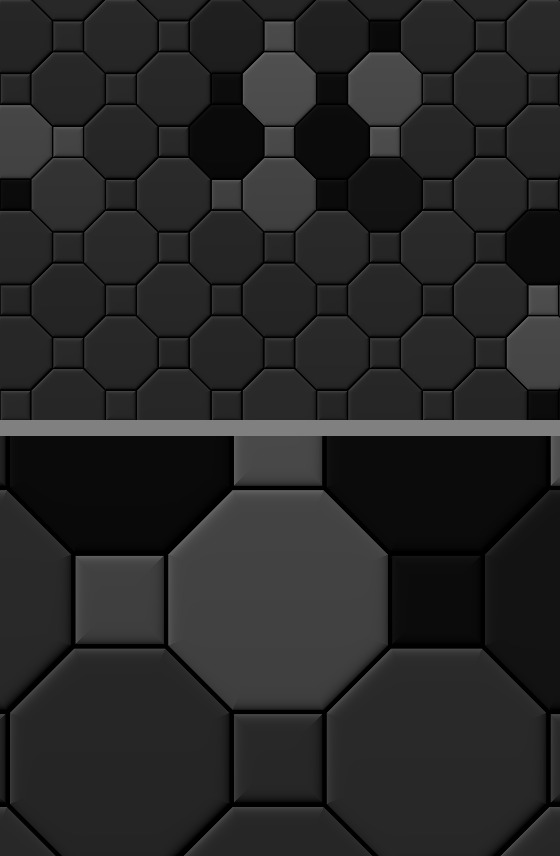
Top: the whole. Bottom: its middle third, enlarged.
A Shadertoy shader for this pattern:

```glsl
// Charcoal pavement of regular octagons with small squares between them.
// Each pixel finds its tile on a checkered lattice, then gets a bevel from
// the tile's distance function; soft patches of the floor vary in tone.

#define CELL 0.1257                 // octagon-to-square step, in canvas heights
#define ORIGIN vec2(-0.0015, 0.0365) // lattice origin from the canvas centre
#define OCTAGON 0.7071              // octagon apothem, in cells
#define SQUARE 0.2929               // square half side, in cells
#define GAP 0.014                   // half width of the black joint
#define BEVEL 0.027                 // falloff of the edge shading
#define BASE_TONE 0.152
#define PATCH_CONTRAST 0.14
#define JITTER 0.018
#define LIGHT vec2(-0.55, 0.83)

const float PI = 3.14159;

float hash(vec2 p) {
    vec3 q = fract(p.xyx * vec3(0.1031, 0.1030, 0.0973));
    q += dot(q, q.yzx + 33.33);
    return fract((q.x + q.y) * q.z);
}

// Centre of the tile under p; z is 1 for a square, 0 for an octagon
vec3 findTile(vec2 p) {
    vec2 n = floor(p + 0.5);
    vec2 a = abs(p - n);
    if (mod(n.x + n.y, 2.0) > 0.5 && max(a.x, a.y) < SQUARE) return vec3(n, 1.0);
    vec2 k = floor(0.5 * vec2(p.x + p.y, p.x - p.y) + 0.5);
    return vec3(k.x + k.y, k.x - k.y, 0.0);
}

// Depth inside the tile (x) and outward normal of its nearest edge (yz)
vec3 tileEdge(vec2 q, bool isSquare) {
    vec2 a = abs(q);
    vec2 s = vec2(q.x < 0.0 ? -1.0 : 1.0, q.y < 0.0 ? -1.0 : 1.0);
    float straight = max(a.x, a.y);
    float slanted = (a.x + a.y) * 0.7071;
    vec2 normal = a.x > a.y ? vec2(s.x, 0.0) : vec2(0.0, s.y);
    if (isSquare) return vec3(SQUARE - straight, normal);
    if (slanted > straight) return vec3(OCTAGON - slanted, s * 0.7071);
    return vec3(OCTAGON - straight, normal);
}

// Strength of the uneven patches: soft boxes given as centre and half size
float patchMask(vec2 id) {
    vec4 boxes[3] = vec4[3](vec4(0.5, 1.5, 1.5, 1.5),
                            vec4(-4.5, 0.5, 0.5, 0.5),
                            vec4(5.5, -2.5, 0.5, 1.5));
    float mask = 0.0;
    for (int i = 0; i < 3; i++) {
        vec2 d = abs(id - boxes[i].xy) - boxes[i].zw;
        mask = max(mask, 1.0 - smoothstep(0.0, 1.0, max(d.x, d.y)));
    }
    return mask;
}

// Warped column wave in the middle, row wave towards the sides
float patchWave(vec2 id) {
    float bend = (id.y - 1.5) * (id.y - 1.5);
    float columns = cos(PI * (id.x * (1.05 - 0.22 * bend) + 0.25 * step(id.y, 0.5)));
    float rows = cos(PI * (0.5 * (id.y + 2.5) + (5.0 - abs(id.x)) / 3.0));
    return clamp(1.5 * (abs(id.x) < 3.0 ? columns : rows), -0.9, 1.0);
}

float tileTone(vec2 id) {
    float noise = hash(id + 57.0);
    float uneven = patchMask(id) * patchWave(id) * (0.75 + 0.25 * noise);
    return BASE_TONE + JITTER * (noise - 0.5) + PATCH_CONTRAST * uneven;
}

void mainImage(out vec4 fragColor, in vec2 fragCoord) {
    vec2 canvas = (fragCoord - 0.5 * iResolution.xy) / iResolution.y;
    vec2 p = (canvas - ORIGIN) / CELL;
    float px = 1.0 / (iResolution.y * CELL);

    vec3 tile = findTile(p);
    vec2 local = p - tile.xy;
    vec3 edge = tileEdge(local, tile.z > 0.5);

    // Face with a faint vertical falloff
    float tone = tileTone(tile.xy);
    float shade = tone * (1.0 + 0.05 * local.y);

    // Lit bevel above left, shadowed below right
    float lit = dot(edge.yz, LIGHT);
    float bevel = exp(-max(edge.x - GAP, 0.0) / BEVEL);
    shade += lit * bevel * min(tone, 0.15) * 1.1;

    // Black joint
    shade *= smoothstep(GAP - 0.5 * px, GAP + 0.5 * px, edge.x);
    fragColor = vec4(vec3(clamp(shade, 0.0, 1.0)), 1.0);
}
```
